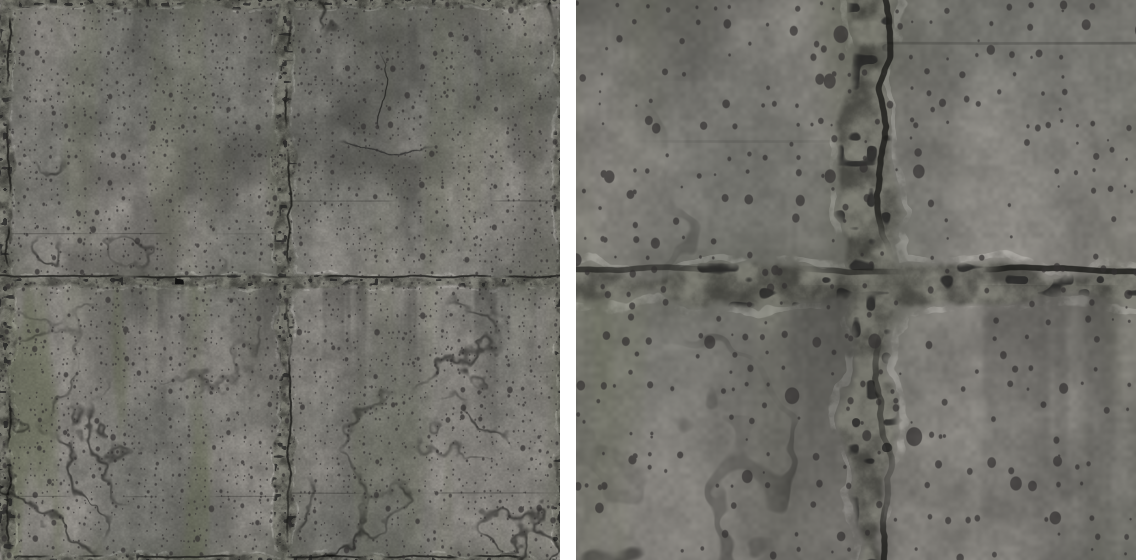
Left: the whole. Right: its middle third, enlarged.
This texture is drawn by a WebGL 2 fragment shader. Its source:

```glsl
#version 300 es
precision highp float;

uniform vec2 u_resolution;
out vec4 outColor;

float hash(vec2 p) {
  vec3 q = fract(p.xyx * vec3(0.1031, 0.1030, 0.0973));
  q += dot(q, q.yzx + 33.33);
  return fract((q.x + q.y) * q.z);
}

// Value noise that wraps at the canvas edges
float noise(vec2 uv, vec2 cells) {
  vec2 p = uv * cells, i = floor(p), f = fract(p);
  f = f * f * (3.0 - 2.0 * f);
  vec2 a = mod(i, cells), b = mod(i + 1.0, cells);
  return mix(mix(hash(a), hash(vec2(b.x, a.y)), f.x),
             mix(hash(vec2(a.x, b.y)), hash(b), f.x), f.y);
}

float fbm(vec2 uv, vec2 cells) {
  float sum = 0.0, gain = 0.5;
  for (int i = 0; i < 5; i++) {
    sum += gain * noise(uv, cells);
    uv += vec2(0.37, 0.61);
    cells *= 2.0;
    gain *= 0.5;
  }
  return sum / 0.97;
}

// Soft line of half width w around distance d
float stroke(float d, float w) {
  float aa = 0.8 / u_resolution.y;
  return 1.0 - smoothstep(max(w - aa, 0.0), w + aa, abs(d));
}

// Soft elliptical patch
float blob(vec2 uv, vec2 center, vec2 size) {
  vec2 p = (uv - center) / size;
  return exp(-dot(p, p));
}

// Round air holes scattered on a jittered grid
float pores(vec2 uv, float cells, float density) {
  vec2 p = uv * cells, id = mod(floor(p), cells);
  float seed = hash(id + cells);
  vec2 center = 0.3 + 0.4 * vec2(hash(id + 17.3), hash(id + 41.7));
  vec2 d = (fract(p) - center) * vec2(1.0, 0.8 + 0.5 * seed);
  float radius = 0.06 + 0.13 * hash(id + 71.9);
  return step(seed, density) * stroke((length(d)) / cells, radius / cells);
}

void main() {
  vec2 uv = gl_FragCoord.xy / u_resolution;
  float rough = fbm(uv, vec2(24.0));
  float fine = fbm(uv + 0.21, vec2(70.0));
  float cloud = fbm(uv + 0.13, vec2(5.0));
  float grain = noise(uv, vec2(300.0)) - 0.5;

  // Two by two panels; seam is the signed distance to the nearest joint
  vec2 q = (uv - vec2(0.508, 0.497)) * 2.0;
  vec2 seam = (fract(q + 0.5) - 0.5) * 0.5;
  vec2 panel = mod(floor(q), 2.0);
  float drop = 1.0 - fract(q.y);
  float lower = panel.y, left = panel.x;

  // Clouded cement
  vec3 color = mix(vec3(0.445, 0.445, 0.425), vec3(0.53, 0.52, 0.50), smoothstep(0.28, 0.62, cloud));
  color *= 1.0 + 0.22 * (rough - 0.5) + 0.20 * (fine - 0.5);
  float mottle = smoothstep(0.48, 0.72, fbm(uv + 0.4, vec2(9.0, 8.0)));
  color *= 1.0 - 0.20 * mottle * (1.0 - 0.6 * lower) * (0.5 + fine);

  // Vertical water streaks, algae and lime runs
  float column = fbm(uv, vec2(22.0, 1.0));
  float runLength = noise(uv + 0.3, vec2(26.0, 1.0));
  float fade = exp(-drop * mix(5.0, 1.3, runLength));
  color *= 1.0 - 0.30 * smoothstep(0.46, 0.72, column) * fade * (0.45 + 0.55 * lower);
  color *= 1.0 + 0.10 * (fbm(uv + 0.55, vec2(40.0, 3.0)) - 0.5);
  float algae = smoothstep(0.48, 0.72, fbm(uv + 0.71, vec2(14.0, 2.0)));
  color = mix(color, vec3(0.40, 0.42, 0.33), algae * (0.25 + 0.35 * lower * left));
  float lime = smoothstep(0.66, 0.9, noise(uv + 0.08, vec2(34.0, 2.0)));
  color = mix(color, vec3(0.60, 0.60, 0.55), 0.6 * lime * lower * exp(-drop * 5.0) * (0.4 + rough));

  // Large damp stains
  float damp = 0.9 * blob(uv, vec2(0.19, 0.37), vec2(0.035, 0.09))
             + 0.7 * blob(uv, vec2(0.45, 0.39), vec2(0.04, 0.08))
             + 0.9 * blob(uv, vec2(0.96, 0.56), vec2(0.05, 0.07))
             + 0.8 * blob(uv, vec2(0.71, 0.70), vec2(0.10, 0.025))
             + 0.6 * blob(uv, vec2(0.70, 0.93), vec2(0.08, 0.07))
             + 0.6 * blob(uv, vec2(0.32, 0.06), vec2(0.03, 0.10));
  color = mix(color, vec3(0.31, 0.31, 0.29), clamp(damp * (0.2 + 0.7 * rough), 0.0, 0.7));

  // Grime gathering along the panel borders
  vec2 near = exp(-abs(seam) * vec2(38.0, 48.0));
  float grime = max(near.x, near.y) * smoothstep(0.25, 0.7, fbm(uv + 0.9, vec2(12.0)));
  color = mix(color, vec3(0.32, 0.33, 0.29), 0.75 * grime);

  // Chipped joint bands with pale broken rims
  vec2 width = vec2(0.013, 0.009) + vec2(0.032, 0.024) * (rough - 0.5);
  vec2 edge = abs(seam) - width;
  float toBand = min(edge.x, edge.y);
  float band = 1.0 - smoothstep(-0.003, 0.003, toBand);
  vec3 rubble = mix(vec3(0.24, 0.24, 0.22), vec3(0.50, 0.50, 0.46), smoothstep(0.2, 0.75, fine));
  color = mix(color, rubble, 0.75 * band);
  color += 0.09 * stroke(toBand - 0.004, 0.002) * smoothstep(0.4, 0.65, fine);
  float pits = smoothstep(0.74, 0.84, noise(uv + 0.5, vec2(110.0, 130.0)));
  color = mix(color, vec3(0.14), 0.8 * pits * band);

  // Dark open gaps inside the joints
  vec2 wobble = (vec2(fbm(uv, vec2(1.0, 20.0)), fbm(uv, vec2(20.0, 1.0))) - 0.5) * vec2(0.018, 0.006);
  vec2 gap = seam - vec2(0.008, 0.009) + wobble;
  float openX = smoothstep(0.30, 0.60, noise(uv, vec2(3.0, 16.0)));
  float openY = smoothstep(0.15, 0.45, noise(uv, vec2(18.0, 4.0)));
  float gaps = max(stroke(gap.x, 0.0018) * openX, stroke(gap.y, 0.0017) * openY);
  color = mix(color, vec3(0.12, 0.12, 0.11), 0.85 * gaps);
  vec2 holeBox = abs(uv - vec2(0.32, 0.497) + 0.006 * (fine - 0.5)) - vec2(0.007, 0.004);
  color = mix(color, vec3(0.07), stroke(max(max(holeBox.x, holeBox.y), 0.0), 0.001));

  // Faint formwork lines, one height per panel
  float formY = mix(0.15, 0.40, hash(panel + 5.0)) + 0.004 * (cloud - 0.5);
  float form = stroke((fract(q.y) - formY) * 0.5, 0.0008) * smoothstep(0.35, 0.6, noise(uv, vec2(12.0, 4.0)));
  color *= 1.0 - 0.22 * form * (1.0 - band);

  // Hairline cracks in worn patches, and one long spall crack
  float ridge = (fbm(uv + 0.33, vec2(7.0)) - 0.5) * 0.1;
  float worn = smoothstep(0.52, 0.68, fbm(uv + 0.17, vec2(4.0)));
  color *= 1.0 - 0.45 * stroke(ridge, 0.0012) * worn;
  float arc = uv.y - 0.728 - 2.0 * pow(uv.x - 0.71, 2.0) + 0.025 * (rough - 0.5);
  float span = smoothstep(0.60, 0.63, uv.x) * (1.0 - smoothstep(0.73, 0.79, uv.x));
  color = mix(color, vec3(0.17), 0.75 * span * stroke(arc, 0.0014));
  color += 0.06 * span * stroke(arc - 0.012, 0.009) * fine;
  float branch = uv.x - 0.685 + 0.04 * (fbm(uv, vec2(3.0, 14.0)) - 0.5);
  float reach = smoothstep(0.76, 0.79, uv.y) * (1.0 - smoothstep(0.86, 0.92, uv.y));
  color *= 1.0 - 0.5 * reach * stroke(branch, 0.0009);

  // Air holes in three sizes, then fine grain
  float holes = 0.0;
  for (int i = 0; i < 3; i++) {
    holes = max(holes, pores(uv, 38.0 + 32.0 * float(i), 0.16 + 0.03 * float(i)));
  }
  color = mix(color, vec3(0.20, 0.19, 0.19), 0.7 * holes);
  color *= 1.0 + 0.09 * grain;
  outColor = vec4(clamp(color, 0.0, 1.0), 1.0);
}
```
